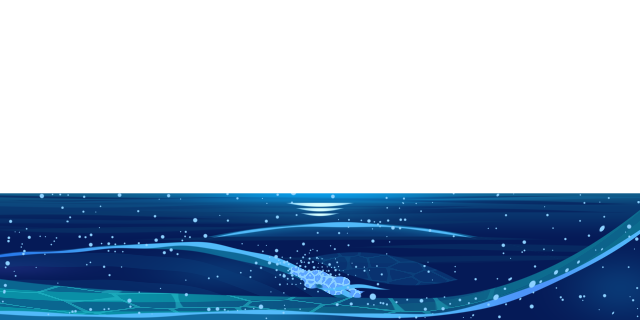
Write a Shadertoy shader that draws this background.

```glsl
// Stylised ocean under a white sky: sunlit horizon, two swells and a rising foreground wave.
#define HORIZON 0.396
#define STREAKS 24
#define NAVY vec3(0.02, 0.10, 0.34)
#define OCEAN vec3(0.04, 0.24, 0.48)
#define AZURE vec3(0.07, 0.42, 0.63)
#define TEAL vec3(0.04, 0.56, 0.65)
#define FOAM vec3(0.32, 0.73, 0.98)
#define GLOW vec3(0.03, 0.64, 0.95)
#define SPRAY vec3(0.55, 0.82, 1.0)

float hash(vec2 p) {
    p = fract(p * vec2(0.1031, 0.1137));
    p += dot(p, p.yx + 33.33);
    return fract((p.x + p.y) * p.x * 97.3);
}
vec2 hash2(vec2 p) { return vec2(hash(p), hash(p + 47.3)); }

// Smooth coverage of a distance, positive inside
float fill(float d) {
    float px = 0.8 / iResolution.y;
    return smoothstep(-px, px, d);
}
float ribbon(float d, float w) { return fill(w - abs(d)) * smoothstep(0.0, 0.002, w); }
float lens(vec2 p, vec2 size) {
    float t = p.x / size.x;
    return fill(size.y * (1.0 - t * t) - abs(p.y));
}
float blob(vec2 p, vec2 radius) {
    p /= radius;
    return exp(-dot(p, p));
}

// Thin bright borders between cells
float foamNet(vec2 p, float width) {
    float f1 = 9.0, f2 = 9.0;
    for (int i = 0; i < 9; i++) {
        vec2 c = floor(p) + vec2(i % 3 - 1, i / 3 - 1);
        float d = length(c + hash2(c) - p);
        f2 = min(f2, max(f1, d));
        f1 = min(f1, d);
    }
    return 1.0 - smoothstep(width * 0.5, width, f2 - f1);
}

// Random droplets, densest around a focus
float spray(vec2 p, vec2 focus, vec2 spread, float density) {
    vec2 g = floor(p * density);
    vec2 center = (g + 0.3 + 0.4 * hash2(g)) / density;
    float size = hash(g + 11.7);
    float radius = (0.08 + 0.22 * size * size) / density;
    return step(hash(g + 5.1), blob(center - focus, spread)) * fill(radius - length(p - center));
}

vec3 openSea(vec2 p) {
    float depth = HORIZON - p.y;
    vec3 col = mix(AZURE * 0.86, OCEAN * 0.92, smoothstep(0.0, 0.045, depth));
    col = mix(col, NAVY, smoothstep(0.04, 0.15, depth));
    // Streaks thicken away from the horizon
    for (int i = 0; i < STREAKS; i++) {
        vec2 r = hash2(vec2(float(i) + 3.0, 8.0));
        float t = (float(i) + 0.5) / float(STREAKS);
        vec2 q = p - vec2(r.x * 2.0, HORIZON - 0.012 - 0.24 * t * t);
        q.y += 0.004 * sin(q.x * 5.0 + float(i));
        vec3 tone = i % 2 == 0 ? NAVY : mix(AZURE, OCEAN * 0.85, smoothstep(0.0, 0.6, t));
        col = mix(col, tone, 0.6 * lens(q, vec2(0.25 + 0.4 * r.y, 0.003 + 0.009 * t)));
    }
    col = mix(col, GLOW, 0.95 * blob(p - vec2(1.0, HORIZON), vec2(0.38, 0.032)));
    col = mix(col, AZURE, 0.55 * blob(p - vec2(1.0, 0.345), vec2(0.26, 0.035)));
    // Sun glints, flat above and bowed below
    for (float k = 0.0; k < 3.0; k++) {
        vec2 q = p - vec2(1.0, 0.366 - 0.0165 * k);
        float w = 0.105 / (1.0 + 0.45 * k);
        vec3 tone = mix(FOAM, vec3(0.85, 1.0, 1.0), blob(q, vec2(w, 0.1)));
        col = mix(col, tone, lens(q, vec2(w, 0.012 - 0.002 * k)) * fill(-q.y));
    }
    return col;
}

vec3 swells(vec3 col, vec2 p) {
    // Distant swell
    float x = p.x, span = max(0.0, 1.0 - pow(abs(x - 1.07) / 0.43, 2.0));
    float d = 0.304 - 0.25 * (x - 1.07) * (x - 1.07) - p.y;
    vec3 body = mix(AZURE, OCEAN, smoothstep(0.0, 0.035, d));
    col = mix(col, body, 0.85 * fill(d) * fill(0.045 * span - d - 0.002));
    col = mix(col, FOAM, ribbon(d - 0.006, 0.008 * span * (0.65 + 0.35 * sin(x * 19.0))));
    // Lacy water beside the breaker
    float lace = lens(p - vec2(1.2, 0.34 - 0.15 * x), vec2(0.23, 0.045));
    col = mix(col, mix(OCEAN, AZURE, 0.4 * foamNet(p * vec2(13.0, 32.0), 0.13)), 0.7 * lace);
    // Breaking swell with folds on its face
    float fall = max(x - 0.5, 0.0);
    d = 0.206 + 0.08 * x - 0.02 * x * x - 0.53 * fall * fall + 0.002 * sin(x * 23.0) - p.y;
    vec3 face = mix(NAVY, OCEAN, 0.75 * blob(p - vec2(0.7, 0.15), vec2(0.22, 0.06)));
    face = mix(face, vec3(0.08, 0.15, 0.44), blob(p - vec2(0.02, 0.165), vec2(0.22, 0.03)));
    face = mix(face, OCEAN, 0.4 * fill(0.02 * sin(d * 75.0 - x * 8.0 + sin(x * 4.0))));
    face = mix(face, mix(AZURE, TEAL, 0.35), 0.8 * fill(0.035 * smoothstep(0.25, 0.75, x) - d));
    col = mix(col, face, fill(d));
    float width = (0.005 + 0.005 * smoothstep(0.2, 0.8, x)) * (0.8 + 0.2 * sin(x * 31.0));
    vec3 crest = mix(vec3(0.16, 0.48, 0.92), FOAM, smoothstep(0.0, 0.5, x));
    col = mix(col, crest, ribbon(d - 0.006, width * fill(1.1 - x)));
    // Churned foam
    vec2 q = p - vec2(1.02, 0.118);
    q.y += 0.28 * q.x + 0.008 * sin(q.x * 80.0) + 0.006 * sin(p.y * 190.0 + x * 40.0);
    vec3 churn = mix(vec3(0.36, 0.64, 1.0), SPRAY, foamNet(p * 45.0, 0.25));
    col = mix(col, churn, lens(q, vec2(0.12, 0.027)));
    return mix(col, FOAM, lens(p - vec2(1.1, 0.101 + 0.005 * sin(x * 35.0)), vec2(0.11, 0.006)));
}

vec3 foreground(vec3 col, vec2 p) {
    float x = p.x, rise = max(x - 1.3, 0.0), right = smoothstep(1.2, 1.75, x);
    float d = 0.064 + 0.064 * exp(-2.2 * x) + 0.57 * rise * rise - p.y;
    float line = 0.019 + 0.006 * sin(x * 7.0 + 2.3) + 0.53 * rise * rise - p.y;
    vec3 water = mix(TEAL, AZURE * 0.8, smoothstep(0.35, 1.3, x) * (1.0 - 0.4 * right));
    water = mix(water, OCEAN, fill(0.02 * sin(d * 110.0 + x * 6.0)) * (0.5 - 0.3 * right));
    float net = foamNet(vec2(x * 5.0, d * 26.0), 0.09);
    water = mix(water, vec3(0.15, 0.75, 0.8), 0.55 * net * (1.0 - right));
    col = mix(col, water, fill(d));
    // Deep water below the long foam line
    vec3 under = mix(AZURE, NAVY, smoothstep(0.8, 1.35, x));
    under = mix(under, OCEAN, 0.85 * blob(p - vec2(1.94, 0.1), vec2(0.16, 0.1)));
    col = mix(col, under, fill(line));
    float surge = blob(vec2(x - 1.66, 0.0), vec2(0.2));
    vec3 tone = mix(FOAM, vec3(0.3, 0.58, 0.98), surge);
    col = mix(col, tone, ribbon(line, 0.005 + 0.002 * sin(x * 17.0) + 0.005 * surge));
    return mix(col, SPRAY, spray(vec2(x, -line), vec2(1.7, 0.025), vec2(0.2, 0.022), 28.0));
}

void mainImage(out vec4 fragColor, in vec2 fragCoord) {
    vec2 p = fragCoord / iResolution.xy * vec2(2.0, 1.0);
    vec3 col = foreground(swells(openSea(p), p), p);
    // Airborne droplets
    float drops = spray(p, vec2(1.0, 0.145), vec2(0.11, 0.05), 75.0);
    drops = max(drops, spray(p, vec2(0.93, 0.18), vec2(0.11, 0.05), 48.0));
    drops = max(drops, spray(p, vec2(0.3, 0.24), vec2(0.17, 0.016), 40.0));
    drops = max(drops, spray(p, vec2(1.18, 0.305), vec2(0.1, 0.018), 50.0));
    col = mix(col, SPRAY, drops);
    fragColor = vec4(mix(col, vec3(1.0), fill(p.y - HORIZON)), 1.0);
}
```
